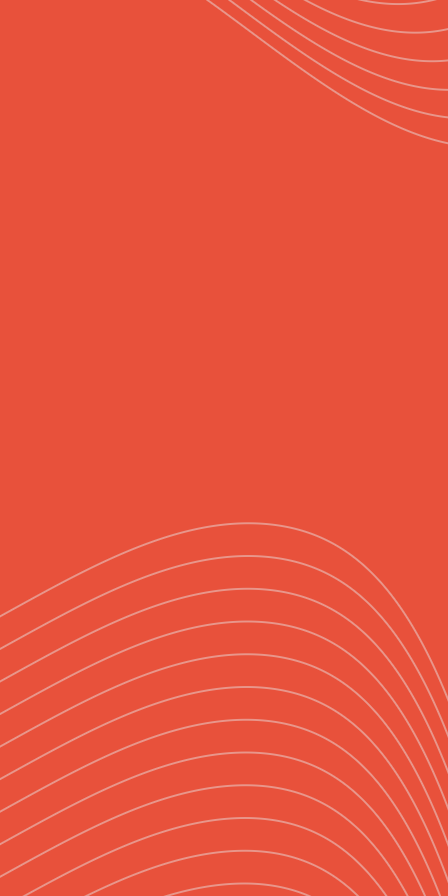
Write a WebGL 2 fragment shader that draws this background.

```glsl
#version 300 es
precision highp float;
// Flat coral ground with two families of thin pale contour lines:
// stacked hills rising from the bottom and nested bowls in the top right corner.
// Each line is a polynomial; its distance is the height gap over the slope length.

uniform vec2 u_resolution;
out vec4 outColor;

#define GROUND vec3(0.910, 0.318, 0.231)
#define LINE vec3(0.910, 0.590, 0.545)
#define LINE_WIDTH 0.0043
#define HILL_COUNT 13
#define HILL_PEAK vec2(0.5547, 1.168)
#define HILL_STEP vec2(-0.0008, 0.0731)
#define HILL_TIGHTEN 0.005
#define BOWL_COUNT 6
#define BOWL_LOW vec2(1.078, 0.3281)
#define BOWL_STEP vec2(-0.0378, -0.0638)

// Drop below the peak and its slope; the right flank steepens faster.
vec2 hill(float u) {
    float r = max(u, 0.0);
    float drop = u * u * (1.033 + 0.644 * u + 3.34 * r * r);
    float slope = u * (2.066 + 1.932 * u + 13.36 * r * r);
    return vec2(drop, slope);
}

// Rise above the lowest point and its slope, measured leftwards.
vec2 bowl(float u) {
    return vec2(u * u * (1.436 - 0.9245 * u), u * (2.872 - 2.7735 * u));
}

float curveDistance(float gap, float slope) {
    return abs(gap) / sqrt(1.0 + slope * slope);
}

void main() {
    // Width is one unit; y runs down from the top edge.
    vec2 p = vec2(gl_FragCoord.x, u_resolution.y - gl_FragCoord.y) / u_resolution.x;
    float d = 1.0;

    // Lower hills, each slightly tighter on its right flank
    for (int i = 0; i < HILL_COUNT; i++) {
        float k = float(i);
        vec2 q = p - HILL_PEAK - k * HILL_STEP;
        float squeeze = q.x > 0.0 ? 1.0 + HILL_TIGHTEN * k : 1.0;
        vec2 h = hill(q.x * squeeze);
        d = min(d, curveDistance(q.y - h.x, h.y * squeeze));
    }

    // Upper bowls, sliding up and left
    for (int i = 0; i < BOWL_COUNT; i++) {
        vec2 q = p - BOWL_LOW - float(i) * BOWL_STEP;
        vec2 b = bowl(-q.x);
        d = min(d, curveDistance(q.y + b.x, b.y));
    }

    // Pixel coverage of the stroke
    float pixel = 1.0 / u_resolution.x;
    float halfWidth = 0.5 * LINE_WIDTH;
    float coverage = clamp((halfWidth - d) / pixel + 0.5, 0.0, 1.0);
    outColor = vec4(mix(GROUND, LINE, coverage), 1.0);
}
```
